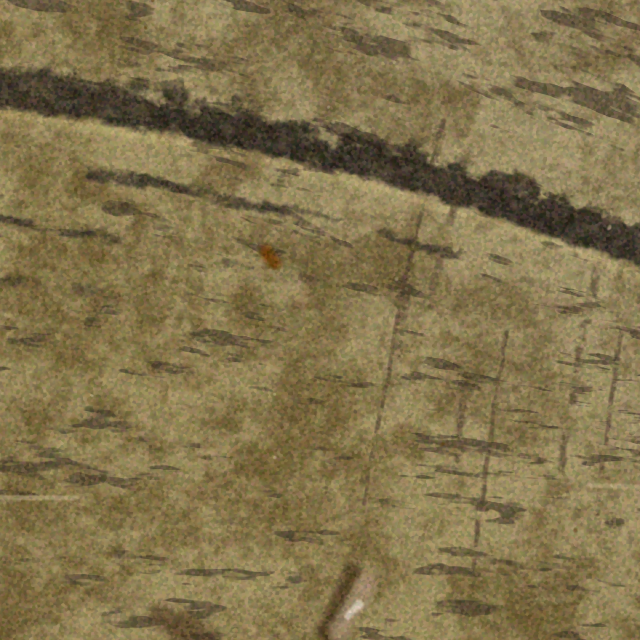
A Shadertoy shader for this texture:

```glsl
// Worn ochre surface with a dark curved smear, dry streaks, fine scratches and grain.

vec3 hash3(vec2 p) {
    vec3 q = fract(p.xyx * vec3(0.1031, 0.1030, 0.0973));
    q += dot(q, q.yxz + 33.33);
    return fract((q.xxy + q.yzz) * q.zyx);
}

// Soft cellular noise: random cell tones blended by distance, centred on zero.
vec3 cells(vec2 p) {
    vec2 cell = floor(p), f = p - cell;
    vec3 sum = vec3(0.0);
    float total = 0.0;
    for (int y = -1; y <= 1; y++)
    for (int x = -1; x <= 1; x++) {
        vec2 o = vec2(x, y);
        vec2 d = o + hash3(cell + o).xy - f;
        float w = exp(-5.0 * dot(d, d));
        sum += w * hash3(cell + o + 57.0);
        total += w;
    }
    return sum / total - 0.5;
}

float layers(vec2 p) {
    return cells(p).x + 0.55 * cells(p * 2.1 + 9.0).x + 0.35 * cells(p * 4.3 + 23.0).x;
}

// Soft capsule from a to b.
float stroke(vec2 p, vec2 a, vec2 b, float width) {
    vec2 ab = b - a;
    float t = clamp(dot(p - a, ab) / dot(ab, ab), 0.0, 1.0);
    return 1.0 - smoothstep(0.2 * width, width, length(p - a - ab * t));
}

void mainImage(out vec4 fragColor, in vec2 fragCoord) {
    vec2 uv = fragCoord / iResolution.xy;
    float rough = layers(uv * vec2(38.0, 48.0));
    float fine = cells(uv * 95.0).x;
    vec2 warped = uv + 0.006 * cells(uv * 40.0 + 5.0).xy;

    // Mottled ochre ground, greyer toward the upper right
    float tone = 0.5 * cells(uv * 7.0).x + 0.45 * cells(uv * 19.0).x + 0.3 * rough + 0.25 * fine;
    vec3 col = mix(vec3(0.44, 0.37, 0.21), vec3(0.61, 0.55, 0.37), smoothstep(-0.42, 0.34, tone));
    col += vec3(0.02, 0.025, 0.045) * smoothstep(0.6, 1.7, uv.x + uv.y);

    // Height above the lower edge of the curved smear
    float bend = -0.12 * uv.x - 0.13 * uv.x * uv.x;
    float height = uv.y - 0.83 - bend;
    vec3 soot = vec3(0.19, 0.165, 0.135);

    // Dry streaks that follow the curve, denser above the smear
    vec2 flow = vec2(uv.x, uv.y - bend * mix(0.2, 1.0, smoothstep(0.2, 0.6, uv.y)));
    float above = smoothstep(-0.02, 0.05, height);
    float streak = layers(flow * vec2(11.0, 42.0) + 3.0) + 0.15 * fine;
    float limit = mix(0.29, 0.17, above);
    col = mix(col, vec3(0.29, 0.245, 0.18), 0.65 * smoothstep(limit, limit + 0.24, streak));

    // Thin broken trails below the smear
    for (int i = 0; i < 3; i++) {
        float k = float(i);
        float away = abs(height + 0.08 + 0.095 * k + 0.012 * rough);
        float reach = 1.0 - smoothstep(0.25, 0.5, uv.x - 0.4 + 0.32 * k);
        float broken = smoothstep(-0.2, 0.2, cells(flow * vec2(14.0, 30.0) + 31.0 * k).x + 0.3 * rough);
        col = mix(col, soot, 0.65 * reach * broken * (1.0 - smoothstep(0.003, 0.013, away)));
    }

    // The smear: crisp lower edge with a pale rim, ragged upper edge
    col += vec3(0.07, 0.065, 0.04) * exp(-pow((height + 0.009) / 0.008, 2.0));
    float smear = smoothstep(-0.004, 0.009, height + 0.01 * rough)
                * (1.0 - smoothstep(0.045, 0.08, height + 0.035 * rough));
    float wear = 0.9 + 0.3 * min(rough, 0.0) - 0.12 * smoothstep(0.3, 0.0, uv.x);
    col = mix(col, soot + 0.08 * fine, smear * wear);

    // Slanted scratches on the right side
    for (int i = 0; i < 11; i++) {
        vec3 h = hash3(vec2(float(i) * 7.0 + 2.0, 13.0));
        vec2 top = vec2(0.6 + 0.38 * h.x, 0.35 + 0.5 * h.y);
        vec2 tail = top - (0.09 + 0.36 * h.z * h.z) * vec2(0.1 + 0.16 * h.y, 1.0);
        float mark = stroke(warped, top, tail, mix(0.011, 0.005, h.z));
        float patchy = smoothstep(-0.35, 0.15, rough + 0.2 * fine);
        col = mix(col, vec3(0.34, 0.275, 0.20), 0.65 * mark * patchy);
    }

    // Scattered specks: pale dust and a few rusty dots
    for (int i = 0; i < 14; i++) {
        vec3 h = hash3(vec2(float(i) * 5.0 + 1.0, 71.0));
        float dotMask = 1.0 - smoothstep(0.001, 0.003 + 0.003 * h.z, length(warped - h.xy));
        vec3 tint = i % 4 == 0 ? vec3(0.40, 0.27, 0.07) : vec3(0.72, 0.67, 0.52);
        col = mix(col, tint, 0.6 * dotMask);
    }

    // Rust spot, pale hairlines, and a chip with a shaded side
    col = mix(col, vec3(0.43, 0.26, 0.04), 0.9 * stroke(warped, vec2(0.415, 0.608), vec2(0.427, 0.592), 0.016));
    float hairline = stroke(uv, vec2(-0.1, 0.223), vec2(0.12, 0.222), 0.006)
                   + stroke(uv, vec2(0.92, 0.242), vec2(1.1, 0.235), 0.006);
    col = mix(col, vec3(0.71, 0.65, 0.49), 0.6 * hairline);
    col = mix(col, vec3(0.27, 0.20, 0.11), 0.75 * stroke(warped, vec2(0.55, 0.105), vec2(0.508, 0.01), 0.022));
    col = mix(col, vec3(0.62, 0.53, 0.42), 0.85 * stroke(warped, vec2(0.575, 0.085), vec2(0.53, 0.015), 0.024));
    col = mix(col, vec3(0.86, 0.81, 0.73), 0.8 * stroke(warped, vec2(0.562, 0.055), vec2(0.545, 0.036), 0.009));
    col = mix(col, vec3(0.33, 0.25, 0.16), 0.65 * stroke(warped, vec2(0.25, 0.04), vec2(0.32, 0.0), 0.03));

    // Fine grain with a slight colour shift
    vec3 grain = cells(uv * 240.0);
    col += 0.17 * grain.x + 0.07 * (grain - grain.x);
    fragColor = vec4(clamp(col, 0.0, 1.0), 1.0);
}
```
